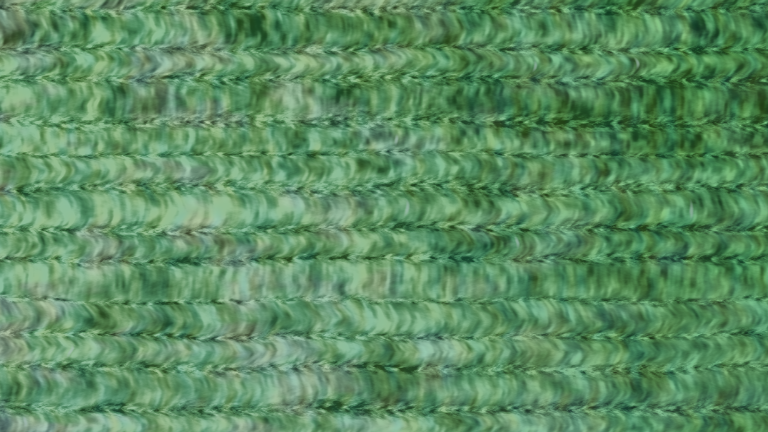
This texture is drawn by a Shadertoy shader. Its source:

```glsl
// Smeared foliage: horizontal rows of narrow, bowed green streaks, divided by
// ragged seams of fine grain. Each row gets its own bend, offset and tone, while
// broad noise adds pale patches and a shift to deeper green on the right.

#define ROWS 12.0           // rows down the canvas
#define STREAKS 68.0        // streaks per canvas height
#define BOW 0.024           // sideways bulge of a streak
#define SEAM_WIDTH 0.27     // seam half width, in rows
#define GRAIN 92.0          // grain frequency in the seams
#define CONTRAST 1.30       // strength of the streak tones
#define PATCHINESS 0.62     // strength of the broad patches
#define FLECK_CHANCE 0.012  // share of cells holding a pale fleck

const vec3 DEEP_GREEN  = vec3(0.11, 0.28, 0.12);
const vec3 LEAF_GREEN  = vec3(0.31, 0.54, 0.33);
const vec3 LIGHT_GREEN = vec3(0.56, 0.75, 0.57);
const vec3 PALE_SAGE   = vec3(0.56, 0.64, 0.56);
const vec3 RICH_GREEN  = vec3(0.18, 0.48, 0.20);
const vec3 FLECK_COLOR = vec3(0.66, 0.75, 0.73);

float hash(vec2 p) {
    return fract(sin(dot(p, vec2(127.1, 311.7))) * 43758.5453);
}

float noise(vec2 p) {
    vec2 i = floor(p), f = fract(p);
    f = f * f * (3.0 - 2.0 * f);
    return mix(mix(hash(i), hash(i + vec2(1.0, 0.0)), f.x),
               mix(hash(i + vec2(0.0, 1.0)), hash(i + vec2(1.0, 1.0)), f.x), f.y);
}

float fbm(vec2 p) {
    float sum = 0.0, weight = 0.5;
    for (int i = 0; i < 3; i++) {
        sum += weight * noise(p);
        p = p * 2.03 + 17.3;
        weight *= 0.5;
    }
    return sum / 0.875;
}

// Tone of the bowed streaks; q.x is the bent position, q.y the height in the row
float streakTone(vec2 q, float row) {
    float seed = row * 37.0;
    float broad = noise(vec2(q.x * STREAKS * 0.32 + seed, q.y * 2.0 + seed));
    float narrow = noise(vec2(q.x * STREAKS + seed, q.y * 3.0 + seed));
    float hair = noise(vec2(q.x * STREAKS * 1.9 + seed, q.y * 4.5 + seed));
    return 0.32 * broad + 0.40 * narrow + 0.28 * hair;
}

// Soft curved flecks, scattered through the cells of a row
float fleckMask(vec2 q, float row) {
    vec2 cell = vec2(floor(q.x * 30.0), row);
    float offset = fract(q.x * 30.0) - 0.3 - 0.4 * hash(cell + 5.1);
    float height = q.y - 0.4 - 0.2 * hash(cell + 9.7);
    float shape = 1.0 - smoothstep(0.1, 1.0, length(vec2(offset / 0.20, height / 0.26)));
    return shape * step(1.0 - FLECK_CHANCE, hash(cell + 2.3));
}

void mainImage(out vec4 fragColor, in vec2 fragCoord) {
    vec2 p = fragCoord / iResolution.y;
    float across = fragCoord.x / iResolution.x;

    // Nearly even rows with slightly wavering seams
    float level = p.y * ROWS + 0.10 * sin(p.y * 29.0) + 0.3
                + 0.20 * (noise(vec2(p.x * 4.0, p.y * 9.0)) - 0.5)
                + 0.10 * (noise(vec2(p.x * 30.0, p.y * 20.0)) - 0.5);
    float row = floor(level);
    float inRow = fract(level);
    float seamId = floor(level + 0.5);
    float seamDistance = abs(level - seamId);

    // Bend between a rounded bow and a pointed chevron
    float side = abs(2.0 * inRow - 1.0);
    float bend = mix(1.0 - side * side, 1.0 - side, 0.8 * hash(vec2(row, 4.0)));
    bend *= BOW * mix(0.15, 1.2, hash(vec2(row, 8.0)));
    vec2 q = vec2(p.x - bend + 0.008 * noise(p * vec2(14.0, 45.0)), inRow);

    // Streaks soften toward the bottom, and each row has its own tone
    float streak = (streakTone(q, row) - 0.5) * mix(0.80, 1.20, p.y);
    streak += 0.09 * (hash(vec2(row, 12.0)) - 0.5);

    // Seams carry slanted grain that thins out raggedly into the rows
    vec2 slant = vec2(p.x - 0.9 * seamDistance / ROWS, p.y);
    float grain = fbm(slant * GRAIN * vec2(0.75, 1.35)) - 0.5;
    float width = SEAM_WIDTH * mix(0.35, 1.3, hash(vec2(seamId, 6.0)));
    width *= 0.6 + 0.8 * noise(vec2(p.x * 11.0, seamId * 5.3));
    float seam = 1.0 - smoothstep(0.0, width, seamDistance);
    float shade = mix(streak + 0.16 * grain, grain * 1.15 - 0.07, seam);

    // Broad light and dark patches, stretched along the rows
    float patches = fbm(vec2(p.x * 3.5, p.y * 14.0) + 3.0) - 0.5;
    float tone = 0.58 + CONTRAST * shade + PATCHINESS * patches
               - 0.22 * (across - 0.5) - 0.12 * (p.y - 0.5);
    vec3 color = mix(DEEP_GREEN, LEAF_GREEN, smoothstep(0.0, 0.60, tone));
    color = mix(color, LIGHT_GREEN, smoothstep(0.46, 1.0, tone));

    // Sage patches on the left, richer green on the right
    float sage = smoothstep(0.42, 0.72, fbm(vec2(q.x * 9.0, p.y * 15.0) + 21.0));
    color = mix(color, PALE_SAGE * (0.92 + 1.1 * shade), sage * mix(0.68, 0.25, across));
    color = mix(color, RICH_GREEN * (1.0 + 1.6 * shade), 0.34 * smoothstep(0.35, 1.0, across));

    // Bluish and yellowish tints along the streaks, and a cooler lower edge
    float tint = noise(vec2(q.x * STREAKS * 0.7, level * 1.6) + 50.0) - 0.5;
    color += tint * vec3(0.07, 0.0, -0.08);
    color += vec3(0.015, 0.0, 0.04) * (1.0 - p.y);
    color = mix(color, FLECK_COLOR, 0.6 * fleckMask(q, row) * (1.0 - seam));

    fragColor = vec4(clamp(color, 0.0, 1.0), 1.0);
}
```
